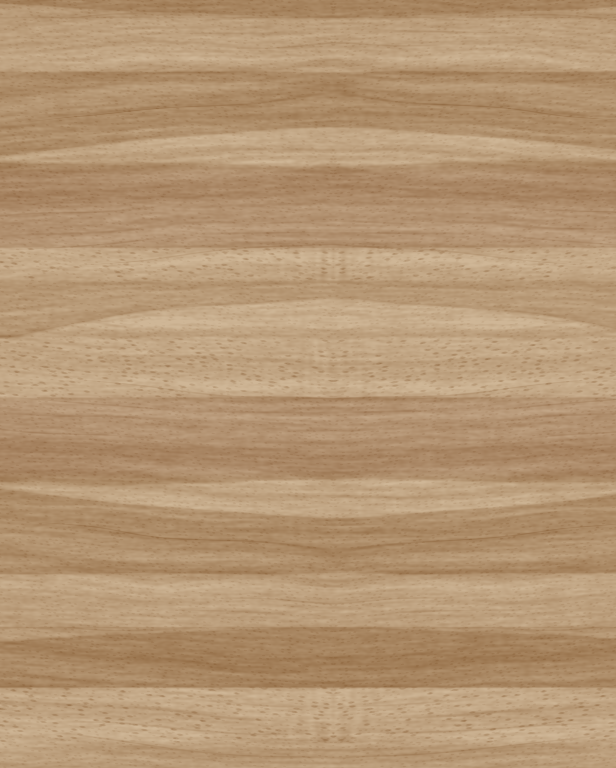
Reproduce this texture procedurally as a WebGL 2 fragment shader.

```glsl
#version 300 es
precision highp float;
uniform vec2 u_resolution;
out vec4 fragColor;

const vec3 DARK_WOOD = vec3(0.60, 0.452, 0.30);
const vec3 LIGHT_WOOD = vec3(0.795, 0.695, 0.568);
const vec2 FOLD = vec2(0.434, 0.42);  // mirror axes, measured from the top left
const int LAYER_COUNT = 11;
// Each layer: start, tone, bow towards the sides, edge softness
const vec4 LAYERS[LAYER_COUNT] = vec4[](
  vec4(0.098, 0.50, 0.0, 0.0015),
  vec4(0.166, 0.27, -0.012, 0.016),
  vec4(0.205, 0.76, 0.004, 0.005),
  vec4(0.254, 0.33, -0.036, 0.003),
  vec4(0.280, 0.43, -0.012, 0.016),
  vec4(0.314, 0.25, 0.004, 0.007),
  vec4(0.326, 0.68, 0.0, 0.003),
  vec4(0.397, 0.56, 0.0, 0.0015),
  vec4(0.398, 0.24, 0.018, 0.003),
  vec4(0.475, 0.78, 0.0, 0.0015),
  vec4(0.547, 0.60, 0.008, 0.006));

float hash(vec2 p) {
  vec3 q = fract(p.xyx * vec3(0.1031, 0.1030, 0.0973));
  q += dot(q, q.yzx + 33.33);
  return fract((q.x + q.y) * q.z);
}

float corner(vec2 cell, vec2 offset) {
  float angle = 6.2832 * hash(cell);
  return dot(vec2(cos(angle), sin(angle)), offset);
}

float gradientNoise(vec2 p) {
  vec2 i = floor(p), f = p - i;
  vec2 u = f * f * f * (f * (f * 6.0 - 15.0) + 10.0);
  vec2 e = vec2(1.0, 0.0);
  float low = mix(corner(i, f), corner(i + e, f - e), u.x);
  float high = mix(corner(i + e.yx, f - e.yx), corner(i + 1.0, f - 1.0), u.x);
  return mix(low, high, u.y);
}

// Short, slightly slanted marks scattered one per cell
float dashes(vec2 p, vec2 cell, float density) {
  p.y += 0.12 * p.x;
  vec2 g = p / cell;
  g.x += 5.3 * hash(vec2(floor(g.y), 7.0));
  vec2 id = floor(g);
  vec2 f = fract(g) - 0.5;
  f += vec2(0.3, 0.2) * (vec2(hash(id + 19.0), hash(id + 53.0)) - 0.5);
  float shape = 1.0 - smoothstep(0.3, 1.0, length(f * vec2(3.0, 2.5)));
  return shape * smoothstep(1.0 - density, 1.15 - density, hash(id + 3.0));
}

float band(float v, float start, float end, float soft) {
  return smoothstep(start - soft, start + soft, v)
       - smoothstep(end - soft, end + soft, v);
}

// Tones of the stacked boards, with a thin shadow along each seam
float boardTone(float depth, float spread, float wave) {
  float tone = 0.78;
  for (int i = 0; i < LAYER_COUNT; i++) {
    vec4 layer = LAYERS[i];
    float loose = smoothstep(0.0015, 0.006, layer.w);
    float away = depth - layer.x - layer.z * spread - wave * loose;
    tone = mix(tone, layer.y, smoothstep(-layer.w, layer.w, away));
    tone -= 0.22 * exp(-abs(away) / 0.002) * (1.0 - 0.5 * loose);
  }
  return tone;
}

// Pale lens tapering towards both sides of the middle board
float middleTone(float height, float spread, float wave) {
  float away = height + 0.034 - 0.052 * spread - wave;
  float tone = mix(0.56, 0.86, smoothstep(-0.003, 0.005, away));
  tone -= 0.28 * smoothstep(0.004, 0.020, height);
  return tone - 0.24 * exp(-abs(away) / 0.0025);
}

float grainTone(vec2 p, vec2 folded, float flow) {
  float broad = gradientNoise(vec2(folded.x * 1.7, flow * 42.0));
  float streak = gradientNoise(vec2(folded.x * 3.0 + 9.0, flow * 125.0));
  float fine = gradientNoise(vec2(folded.x * 6.0 + 17.0, flow * 210.0));
  float fibre = gradientNoise(p * vec2(30.0, 240.0));
  float speck = gradientNoise(p * vec2(110.0, 250.0) + 60.0);
  float contour = gradientNoise(vec2(folded.x * 1.2 + 31.0, flow * 30.0));
  float patchy = smoothstep(-0.15, 0.3, gradientNoise(folded * vec2(4.0, 16.0) + 5.0));
  float vein = (1.0 - smoothstep(0.0, 0.06, abs(contour))) * patchy;
  return 0.27 * broad + 0.22 * streak + 0.15 * fine + 0.20 * fibre
       + 0.15 * speck - 0.22 * vein;
}

void main() {
  vec2 p = gl_FragCoord.xy / u_resolution.y;
  p.y = 1.0 - p.y;
  vec2 centred = p - FOLD;
  vec2 folded = abs(centred);
  float spread = pow(folded.x / FOLD.x, 1.5);
  float wave = 0.008 * gradientNoise(folded * vec2(6.0, 14.0))
             + 0.006 * gradientNoise(p * vec2(4.0, 18.0) + 40.0);

  // Boards and growth grain
  float middle = band(centred.y, -0.054, 0.020, 0.0025);
  float tone = mix(boardTone(folded.y, spread, wave),
                   middleTone(centred.y, spread, wave), middle);
  tone += grainTone(p, folded, folded.y + 0.025 * spread + wave);

  // Ray flecks, pores and cross ripple near the fold
  float flecked = (1.0 - smoothstep(0.096, 0.098, folded.y)) * (1.0 - middle)
                + band(folded.y, 0.475, 0.547, 0.002);
  vec2 mark = vec2(folded.x, p.y);
  tone -= 0.36 * flecked * dashes(mark, vec2(0.017, 0.0052), 0.42);
  tone -= 0.16 * dashes(mark, vec2(0.009, 0.0038), 0.5);
  float ripple = gradientNoise(vec2(folded.x * 110.0, p.y * 14.0));
  tone += 0.22 * ripple * flecked * (1.0 - smoothstep(0.02, 0.09, folded.x));

  // Colour, a little rosier in the plain brown boards
  vec3 wood = mix(DARK_WOOD, LIGHT_WOOD, clamp(tone + 0.04, -0.12, 1.08));
  float rosy = band(folded.y, 0.098, 0.20, 0.01);
  wood += rosy * vec3(0.002, -0.002, 0.008);
  fragColor = vec4(wood, 1.0);
}
```
